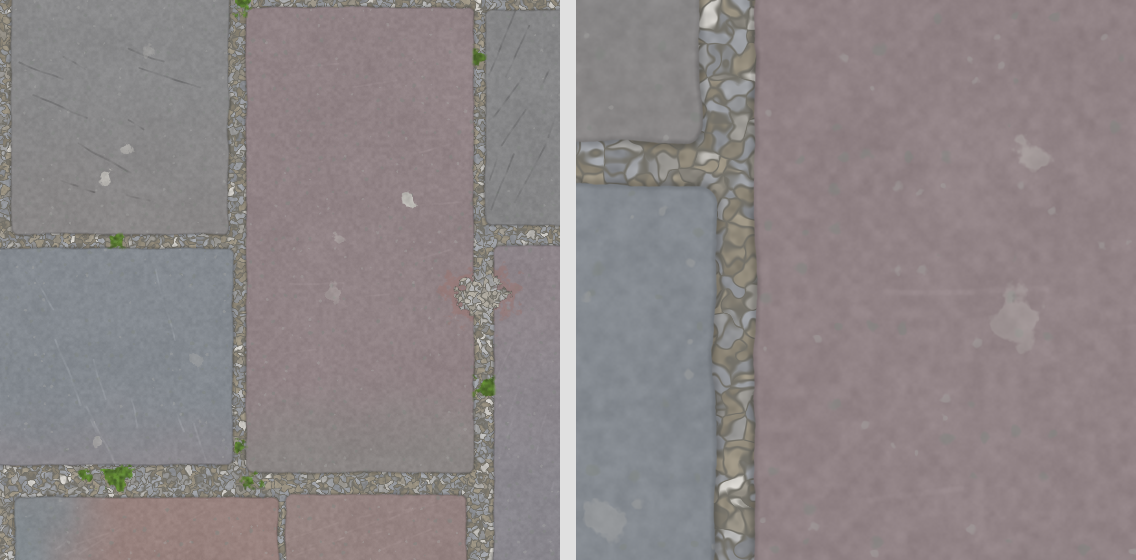
Left, the full canvas; right, a detail of the centre.
Give the GLSL for this texture, as a Shadertoy shader.

```glsl
// Worn grey, blue and red paving bricks with gravel joints, moss and loose pebbles.
// Bricks are rounded boxes with wobbly edges, gravel is a Voronoi pattern,
// and wear comes from value noise, hashed flecks and scratches.

const int BRICKS = 7, SCRATCHES = 9;
// Left, bottom, right, top
const vec4 RECT[BRICKS] = vec4[BRICKS](
    vec4(.020, .582, .408, 1.1), vec4(-.1, .169, .416, .557),
    vec4(.440, .156, .846, .987), vec4(.867, .596, 1.1, .982),
    vec4(.882, -.1, 1.1, .562), vec4(.027, -.1, .497, .112),
    vec4(.510, -.1, .833, .117));
// Colours at the start and end of each brick's blend
const vec3 TINT_A[BRICKS] = vec3[BRICKS](
    vec3(.535, .525, .525), vec3(.54, .53, .55), vec3(.54, .52, .515), vec3(.52, .52, .525),
    vec3(.535, .525, .55), vec3(.51, .535, .555), vec3(.58, .51, .50));
const vec3 TINT_B[BRICKS] = vec3[BRICKS](
    vec3(.535, .535, .54), vec3(.515, .535, .56), vec3(.565, .51, .52), vec3(.525, .525, .53),
    vec3(.555, .52, .54), vec3(.59, .505, .49), vec3(.575, .505, .50));
// Scratch angle, scratch tone, blend start, blend end
const vec4 WEAR[BRICKS] = vec4[BRICKS](
    vec4(-.45, -.10, .58, .9), vec4(-1.25, .06, .17, .32), vec4(.15, .035, .17, .36),
    vec4(1.1, -.09, .6, .9), vec4(1.2, .03, .1, .5), vec4(.5, .03, .03, .25),
    vec4(.3, .03, .5, .8));
// x, y, radius
const vec3 MOSS_SPOT[8] = vec3[8](
    vec3(.430, .994, .018), vec3(.856, .899, .009), vec3(.210, .574, .010),
    vec3(.864, .307, .020), vec3(.160, .156, .014), vec3(.214, .149, .020),
    vec3(.445, .140, .012), vec3(.424, .204, .006));
// x, y, radius, opacity
const vec4 PEBBLE[8] = vec4[8](
    vec4(.189, .682, .009, .9), vec4(.226, .737, .008, .6), vec4(.730, .640, .011, 1.),
    vec4(.598, .478, .014, .3), vec4(.178, .212, .007, .5), vec4(.602, .574, .007, .4),
    vec4(.268, .908, .010, .3), vec4(.350, .357, .009, .3));
const vec3 TAN = vec3(.58, .55, .49), SLATE = vec3(.59, .60, .62), CHALK = vec3(.78, .77, .75);
const vec3 SOIL = vec3(.45, .44, .41), MOSS = vec3(.31, .46, .14), RUST = vec3(.60, .45, .43);
const vec2 CHIP = vec2(.862, .472); // broken corner
const float GRAVEL_SCALE = 98., CORNER = .012;

float hash(vec2 p) {
    vec3 q = fract(p.xyx * .1031);
    q += dot(q, q.yzx + 33.33);
    return fract((q.x + q.y) * q.z);
}
vec2 hash2(vec2 p) { return vec2(hash(p), hash(p + 71.7)); }

float noise(vec2 p) {
    vec2 i = floor(p), f = smoothstep(0., 1., fract(p));
    return mix(mix(hash(i), hash(i + vec2(1, 0)), f.x),
               mix(hash(i + vec2(0, 1)), hash(i + 1.), f.x), f.y);
}
vec2 noise2(vec2 p) { return vec2(noise(p), noise(p + 60.)); }

// Fractal noise centred on zero
float fbm(vec2 p) {
    float sum = -.47, amp = .5;
    for (int i = 0; i < 4; i++) { sum += amp * noise(p); p = p * 2.03 + 17.; amp *= .5; }
    return sum;
}
float boxDistance(vec2 p, vec4 r) {
    vec2 q = abs(p - .5 * (r.xy + r.zw)) - .5 * (r.zw - r.xy) + CORNER;
    return length(max(q, 0.)) + min(max(q.x, q.y), 0.) - CORNER;
}
float segmentDistance(vec2 p, vec2 span) {
    return length(p - span * clamp(dot(p, span) / dot(span, span), -1., 1.));
}

vec3 gravel(vec2 p, float pale) {
    vec2 q = p * GRAVEL_SCALE + 1.2 * noise2(p * 130.), id;
    float near = 9., second = 9.;
    for (int i = 0; i < 9; i++) {
        vec2 c = floor(q) + vec2(i % 3, i / 3) - 1.;
        float d = length(c + hash2(c + 200.) - q);
        if (d < near) { second = near; near = d; id = c; } else second = min(second, d);
    }
    float kind = hash(id + 311.);
    vec3 stone = mix(TAN, SLATE, smoothstep(.3, .6, kind));
    stone = mix(stone, CHALK, max(smoothstep(.86, .97, kind), pale * .5));
    stone *= .82 + .2 * hash(id + 407.) + .12 * noise(p * 260.);
    return mix(SOIL, stone, smoothstep(0., .35, second - near));
}

// Coverage of soft ragged dots
float flecks(vec2 p, float scale, float share) {
    vec2 q = p * scale, id = floor(q);
    vec2 off = fract(q) - .3 - .4 * hash2(id + 53.);
    float radius = .06 + .14 * hash(id + 19.), d = length(off) + .16 * (noise(q * 6.) - .5);
    return step(1. - share, hash(id + 97.)) * (1. - smoothstep(radius * .5, radius + .05, d));
}

vec3 brickSurface(vec2 p, int k) {
    vec4 r = clamp(RECT[k], 0., 1.), wear = WEAR[k];
    float along = (k >= 5 ? p.x : p.y) + .12 * fbm(p * 9.);
    vec3 col = mix(TINT_A[k], TINT_B[k], smoothstep(wear.z, wear.w, along));
    col += .035 * fbm(p * 14.) + .08 * fbm(p * 150.);
    col = mix(col, vec3(.50, .52, .50), .5 * flecks(p, 48., .3));
    col = mix(col, vec3(.65, .65, .64), .4 * flecks(p + 3.7, 65., .08));
    vec2 bent = p + .004 * noise(p * 30.);
    for (int i = 0; i < SCRATCHES; i++) {
        vec2 seed = vec2(i * 7 + 3, k * 13 + 5);
        vec2 mid = mix(r.xy, r.zw, .1 + .8 * hash2(seed));
        float angle = wear.x + .35 * (hash(seed + 31.) - .5);
        float size = .012 + .06 * pow(hash(seed + 43.), 2.);
        float d = segmentDistance(bent - mid, size * vec2(cos(angle), sin(angle)));
        col += wear.y * (1. - smoothstep(.0004, .0028, d)) * noise(p * 90.);
    }
    return col;
}

void mainImage(out vec4 fragColor, in vec2 fragCoord) {
    vec2 p = fragCoord / iResolution.xy;
    float px = 1. / iResolution.y, rough = fbm(p * 70.), d = 9.;
    // Nearest brick, less the chipped corner
    int k = 0;
    vec2 wobble = .004 * (noise2(p * 22.) - .5);
    for (int i = 0; i < BRICKS; i++) {
        float di = boxDistance(p + wobble, RECT[i]);
        if (di < d) { d = di; k = i; }
    }
    float chip = length((p - CHIP) * vec2(.8, 1)) - .032 + .05 * rough;
    d = max(d + .003 * rough, -chip);
    // Gravel, shaded beside the bricks
    vec3 col = gravel(p, 1. - smoothstep(-.005, .015, chip));
    col *= mix(.82, 1., smoothstep(0., .005, d));
    // Brick face, stain and dark rim
    vec3 face = brickSurface(p, k);
    face = mix(face, RUST, .5 * (1. - smoothstep(.008, .024, chip + .04 * rough)));
    face *= 1. - .2 * smoothstep(-.0035, 0., d) * (.3 + .7 * noise(p * 35.));
    col = mix(col, face, 1. - smoothstep(-px, px, d));
    // Loose pebbles and moss
    for (int i = 0; i < 8; i++) {
        vec4 s = PEBBLE[i];
        float stone = length(p - s.xy) - s.z + .03 * rough;
        col = mix(col, CHALK * (.97 + .3 * rough), s.w * (1. - smoothstep(-.002, .002, stone)));
        vec3 m = MOSS_SPOT[i], leaf = MOSS * (.7 + .6 * noise(p * 190.));
        float tuft = length(p - m.xy) - m.z + .05 * rough;
        col = mix(col, leaf, .85 * (1. - smoothstep(-.005, .003, tuft)) * smoothstep(-.006, .002, d));
    }
    fragColor = vec4(col, 1);
}
```
